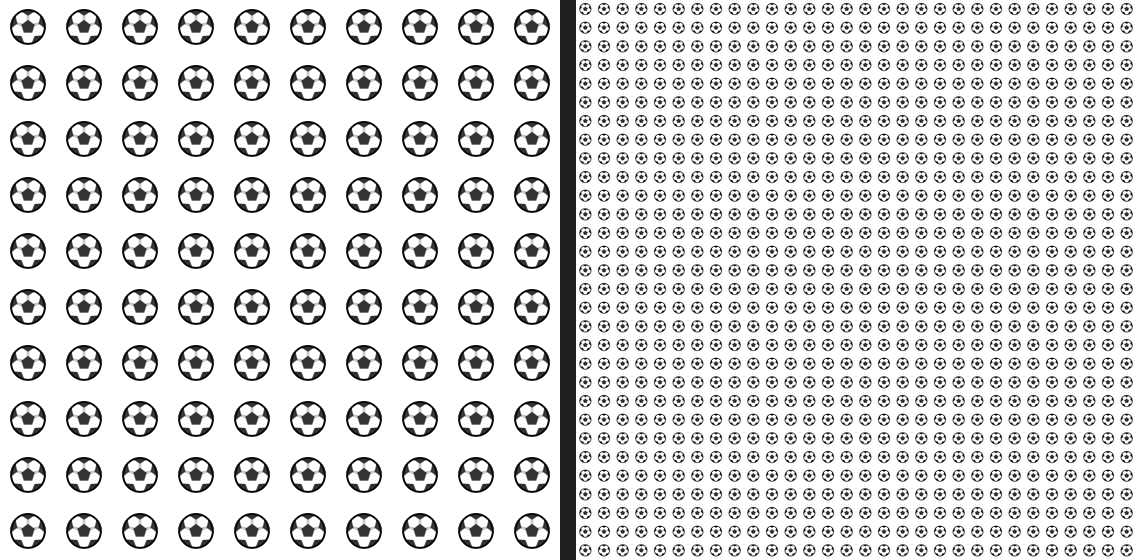
Left, the tile; right, the same tile 3 across and 3 down.
Reproduce this pattern procedurally as a WebGL 2 fragment shader.

```glsl
#version 300 es
precision highp float;

uniform vec2 u_resolution;
out vec4 fragColor;

const float REPEATS = 10.0;
const float SECTOR = 6.2831853 / 5.0;
const vec2 BALL_CENTER = vec2(0.5, 0.519);
const float BALL_RADIUS = 0.319;
const float RIM_WIDTH = 0.035;
const float PENTAGON_RADIUS = 0.126;
const float PATCH_START = 0.2;
const float PATCH_HALF_ANGLE = 1.01;
const float SEAM_HALF_WIDTH = 0.017;
const float SEAM_LINE_WIDTH = 0.008;

const vec3 WHITE = vec3(1.0);
const vec3 RIM_BLACK = vec3(0.02);
const vec3 PATCH_GRAY = vec3(0.2);
const vec3 SEAM_GRAY = vec3(0.83);
const vec3 SEAM_LINE_GRAY = vec3(0.66);

// Coverage of a signed distance, one pixel wide
float coverage(float dist, float pixel) {
    return clamp(0.5 - dist / pixel, 0.0, 1.0);
}

// Nearest of five sectors, counted from the upward axis
float sectorIndex(vec2 p) {
    return floor(atan(p.x, p.y) / SECTOR + 0.5);
}

// Turn a sector upright and mirror its halves
vec2 foldSector(vec2 p, float index) {
    float c = cos(index * SECTOR);
    float s = sin(index * SECTOR);
    vec2 q = vec2(c * p.x - s * p.y, s * p.x + c * p.y);
    return vec2(abs(q.x), q.y);
}

float pentagonDistance(vec2 q, float radius) {
    float halfSector = 0.5 * SECTOR;
    vec2 normal = vec2(sin(halfSector), cos(halfSector));
    return dot(q, normal) - radius * cos(halfSector);
}

float wedgeDistance(vec2 q, float start, float halfAngle) {
    return q.x * cos(halfAngle) - (q.y - start) * sin(halfAngle);
}

vec3 ballColor(vec2 p, float pixel) {
    float index = sectorIndex(p);
    vec2 q = foldSector(p, index);
    vec3 color = WHITE;

    // Shaded seams on the three upper spokes
    float upper = 1.0 - step(1.5, abs(index));
    float seam = coverage(q.x - SEAM_HALF_WIDTH, pixel) * upper;
    float seamLine = coverage(abs(q.x - SEAM_HALF_WIDTH) - 0.5 * SEAM_LINE_WIDTH, pixel) * upper;
    color = mix(color, SEAM_GRAY, seam);
    color = mix(color, SEAM_LINE_GRAY, seamLine);

    // Central pentagon and the five outer patches
    float pentagon = pentagonDistance(q, PENTAGON_RADIUS);
    float patchEdge = wedgeDistance(q, PATCH_START, PATCH_HALF_ANGLE);
    color = mix(color, PATCH_GRAY, coverage(min(pentagon, patchEdge), pixel));

    // Rim, then the ground around the ball
    float edge = length(p) - BALL_RADIUS;
    color = mix(color, RIM_BLACK, coverage(-edge - RIM_WIDTH, pixel));
    return mix(WHITE, color, coverage(edge, pixel));
}

void main() {
    vec2 uv = gl_FragCoord.xy / u_resolution;
    vec2 cell = fract(uv * REPEATS);
    float pixel = REPEATS / min(u_resolution.x, u_resolution.y);
    fragColor = vec4(ballColor(cell - BALL_CENTER, pixel), 1.0);
}
```
